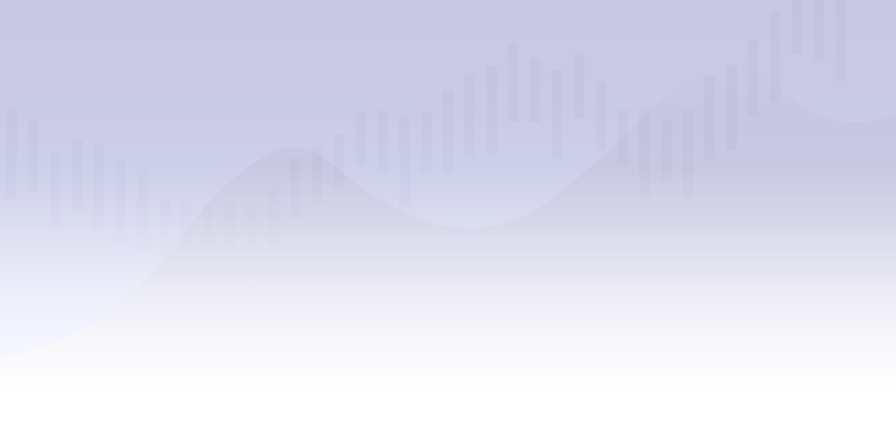
Write a WebGL 2 fragment shader that draws this background.

```glsl
#version 300 es
precision highp float;
// Pale lavender backdrop: a soft wave and faint chart bars fading down to white.
uniform vec2 u_resolution;
out vec4 fragColor;

const float BAR_PITCH = 0.02435;
const float BAR_HALF_WIDTH = 0.0059;
const float FIRST_BAR = 0.013;
const float LAST_BAR = 38.0;
const vec3 BAR_SHADE = vec3(0.017, 0.017, 0.012);

// Evenly spaced colours from top to bottom.
const vec3 SKY[9] = vec3[9](
    vec3(0.782, 0.782, 0.892), vec3(0.788, 0.788, 0.896), vec3(0.790, 0.792, 0.903),
    vec3(0.805, 0.812, 0.918), vec3(0.855, 0.863, 0.942), vec3(0.915, 0.925, 0.978),
    vec3(0.955, 0.960, 0.995), vec3(0.992, 0.992, 1.0), vec3(1.0));
const vec3 WAVE[9] = vec3[9](
    vec3(0.785, 0.785, 0.892), vec3(0.789, 0.789, 0.895), vec3(0.780, 0.780, 0.887),
    vec3(0.785, 0.785, 0.887), vec3(0.845, 0.846, 0.920), vec3(0.910, 0.910, 0.957),
    vec3(0.968, 0.966, 0.982), vec3(0.998), vec3(1.0));

// Depths below the top edge, with one extra knot past each side.
const float WAVE_EDGE[15] = float[15](0.797, 0.797, 0.745, 0.615, 0.417, 0.328,
    0.437, 0.505, 0.484, 0.359, 0.208, 0.156, 0.26, 0.25, 0.08);
const float BAR_TREND[15] = float[15](0.2, 0.26, 0.33, 0.40, 0.48, 0.345,
    0.24, 0.20, 0.10, 0.18, 0.23, 0.11, -0.05, -0.02, 0.0);

float hash(float n) {
    return fract(sin(n * 127.1 + 3.7) * 437.58);
}

vec3 ramp(vec3 stops[9], float t) {
    float s = clamp(t, 0.0, 1.0) * 8.0;
    int i = min(int(s), 7);
    return mix(stops[i], stops[i + 1], s - float(i));
}

// Catmull-Rom curve across the width of the canvas.
float spline(float knots[15], float x) {
    float s = clamp(x, 0.0, 1.0) * 12.0;
    int i = min(int(s), 11);
    float t = s - float(i);
    float a = knots[i], b = knots[i + 1], c = knots[i + 2], d = knots[i + 3];
    return b + 0.5 * t * (c - a + t * (2.0 * a - 5.0 * b + 4.0 * c - d
        + t * (3.0 * (b - c) + d - a)));
}

// Coverage of the vertical bar nearest to p.
float chartBars(vec2 p, vec2 pixel) {
    float id = floor((p.x - FIRST_BAR) / BAR_PITCH + 0.5);
    float centre = FIRST_BAR + id * BAR_PITCH;
    float top = spline(BAR_TREND, centre) + 0.08 * (hash(id) - 0.5);
    float len = mix(0.12, 0.21, hash(id + 50.0));
    vec2 outside = vec2(abs(p.x - centre) - BAR_HALF_WIDTH,
                        abs(p.y - top - 0.5 * len) - 0.5 * len);
    vec2 cover = clamp(0.5 - outside / pixel, 0.0, 1.0);
    float inRow = step(-0.5, id) * step(id, LAST_BAR + 0.5);
    return cover.x * cover.y * inRow;
}

void main() {
    vec2 pixel = 1.0 / u_resolution;
    vec2 p = gl_FragCoord.xy * pixel;
    p.y = 1.0 - p.y;

    // Wave over the sky, with its edge smoothed along the slope.
    float below = p.y - spline(WAVE_EDGE, p.x);
    float wave = clamp(0.5 + below / max(fwidth(below), 1e-5), 0.0, 1.0);
    vec3 color = mix(ramp(SKY, p.y), ramp(WAVE, p.y), wave);

    // Bars dissolve toward the white floor.
    float fade = 1.0 - smoothstep(0.30, 0.68, p.y);
    color -= BAR_SHADE * chartBars(p, pixel) * fade;

    fragColor = vec4(color, 1.0);
}
```
